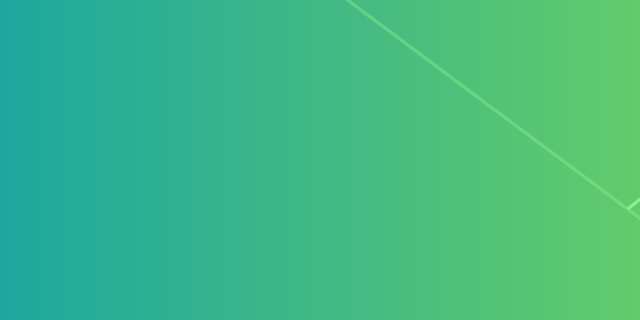
Write a Shadertoy shader that draws this background.

```glsl
// A smooth teal-to-green horizontal gradient crossed by a thin pale diagonal,
// with a brighter short branch rising from it at the right edge.
// The strokes are antialiased distances to line segments over a linear mix.

const vec3 TEAL       = vec3(0.115, 0.655, 0.623);
const vec3 GREEN      = vec3(0.385, 0.795, 0.420);
const vec3 PALE_GREEN = vec3(0.560, 0.950, 0.560);

// Distance from point p to the segment a-b
float segmentDistance(vec2 p, vec2 a, vec2 b) {
    vec2 pa = p - a;
    vec2 ba = b - a;
    float along = clamp(dot(pa, ba) / dot(ba, ba), 0.0, 1.0);
    return length(pa - ba * along);
}

// Coverage of a stroke, softened over one pixel
float strokeMask(vec2 p, vec2 a, vec2 b, float halfWidth, float pixel) {
    float edge = segmentDistance(p, a, b) - halfWidth;
    return 1.0 - smoothstep(-0.5 * pixel, 0.5 * pixel, edge);
}

void mainImage(out vec4 fragColor, in vec2 fragCoord) {
    // Canvas units: two wide, one high
    vec2 uv = fragCoord / iResolution.xy;
    vec2 p = uv * vec2(2.0, 1.0);
    float pixel = 1.0 / iResolution.y;

    // Background gradient
    vec3 color = mix(TEAL, GREEN, uv.x);

    // Long translucent diagonal, running past both edges
    float diagonal = strokeMask(p, vec2(1.019, 1.050), vec2(2.067, 0.268), 0.0052, pixel);
    color = mix(color, PALE_GREEN, 0.40 * diagonal);

    // Short bright branch, leaving through the right edge
    float branch = strokeMask(p, vec2(1.9655, 0.350), vec2(2.067, 0.430), 0.0052, pixel);
    color = mix(color, PALE_GREEN, 0.90 * branch);

    fragColor = vec4(color, 1.0);
}
```
